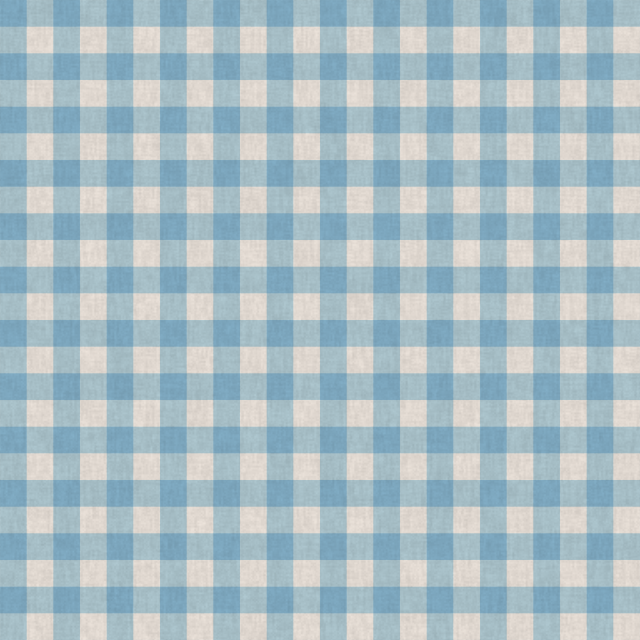
Write a three.js fragment shader that draws this pattern.

```glsl
// Woven gingham cloth: twelve checks across and twelve down, in blue and cream.
// Two crossing sets of soft-edged stripes choose the colour of each square;
// stretched, wrapping noise adds the fine slubs of warp and weft threads.

varying vec2 vUv;

const float REPEATS = 12.0;
const float EDGE_SOFTNESS = 0.012; // in repeats

const vec3 CREAM = vec3(0.875, 0.843, 0.812);
const vec3 MID_BLUE = vec3(0.647, 0.741, 0.772);
const vec3 DEEP_BLUE = vec3(0.485, 0.648, 0.738);

float hash(vec2 p) {
  return fract(sin(dot(p, vec2(127.1, 311.7))) * 43758.5453);
}

// Value noise on a lattice of whole cells that wraps at the canvas edges.
float wrapNoise(vec2 uv, vec2 cells, float seed) {
  vec2 p = uv * cells;
  vec2 i = floor(p);
  vec2 f = fract(p);
  f = f * f * (3.0 - 2.0 * f);
  vec2 lo = mod(i, cells) + seed;
  vec2 hi = mod(i + 1.0, cells) + seed;
  float bottom = mix(hash(lo), hash(vec2(hi.x, lo.y)), f.x);
  float top = mix(hash(vec2(lo.x, hi.y)), hash(hi), f.x);
  return mix(bottom, top, f.y);
}

// 1 on the first half of each repeat, 0 on the second.
float stripe(float t, float softness) {
  float fromCentre = abs(fract(t + 0.25) - 0.5);
  return 1.0 - smoothstep(0.25 - softness, 0.25 + softness, fromCentre);
}

// Brightness offset, centred on zero, of threads running both ways.
float weave(vec2 uv) {
  float warp = wrapNoise(uv, vec2(288.0, 60.0), 3.0) - 0.5;
  float weft = wrapNoise(uv, vec2(60.0, 288.0), 17.0) - 0.5;
  float grain = wrapNoise(uv, vec2(384.0), 41.0) - 0.5;
  float unevenness = wrapNoise(uv, vec2(36.0), 71.0) - 0.5;
  return 0.055 * warp + 0.035 * weft + 0.045 * grain + 0.012 * unevenness;
}

void main() {
  // Blue bands start at the left and top edges.
  float warpBlue = stripe(vUv.x * REPEATS, EDGE_SOFTNESS);
  float weftBlue = stripe(vUv.y * REPEATS + 0.5, EDGE_SOFTNESS);

  vec3 creamRow = mix(CREAM, MID_BLUE, warpBlue);
  vec3 blueRow = mix(MID_BLUE, DEEP_BLUE, warpBlue);
  vec3 cloth = mix(creamRow, blueRow, weftBlue);

  gl_FragColor = vec4(cloth * (1.0 + weave(vUv)), 1.0);
}
```
